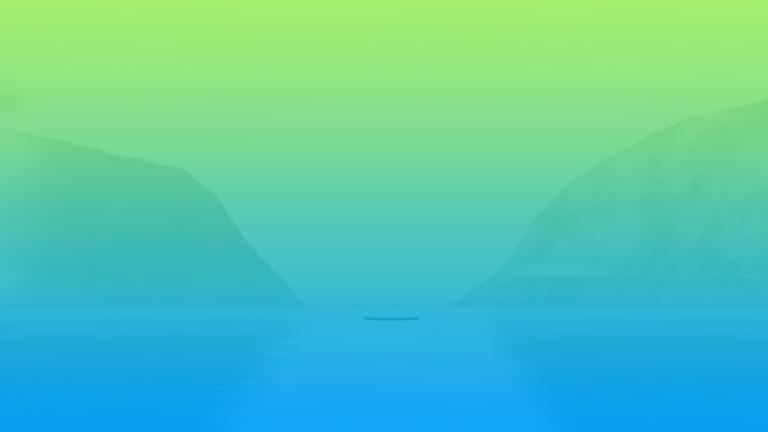
Reproduce this background procedurally as a WebGL 1 fragment shader.

```glsl
precision highp float;
uniform vec2 u_resolution;

const float SHORE = 0.292;

float hash(vec2 p) {
  vec3 q = fract(vec3(p.xyx) * 0.1031);
  q += dot(q, q.yzx + 33.33);
  return fract((q.x + q.y) * q.z);
}

float noise(vec2 p) {
  vec2 i = floor(p);
  vec2 f = fract(p);
  f = f * f * (3.0 - 2.0 * f);
  return mix(mix(hash(i), hash(i + vec2(1.0, 0.0)), f.x),
             mix(hash(i + vec2(0.0, 1.0)), hash(i + 1.0), f.x), f.y);
}

float fbm(vec2 p) {
  float sum = 0.0;
  float amplitude = 0.5;
  for (int i = 0; i < 4; i++) {
    sum += amplitude * noise(p);
    p = p * 2.03 + 7.1;
    amplitude *= 0.5;
  }
  return sum;
}

// Continues a height profile to the next corner
float slopeTo(float height, float x, vec2 a, vec2 b) {
  return x < a.x ? height : mix(a.y, b.y, clamp((x - a.x) / (b.x - a.x), 0.0, 1.0));
}

float below(float y, float edge, float blur) {
  return 1.0 - smoothstep(edge - blur, edge + blur, y);
}

float glow(vec2 p, vec2 center, vec2 radius) {
  vec2 d = (p - center) / radius;
  return exp(-dot(d, d));
}

float leftRidge(float x) {
  float h = slopeTo(0.71, x, vec2(0.0, 0.71), vec2(0.13, 0.653));
  h = slopeTo(h, x, vec2(0.13, 0.653), vec2(0.24, 0.607));
  h = slopeTo(h, x, vec2(0.24, 0.607), vec2(0.28, 0.549));
  h = slopeTo(h, x, vec2(0.28, 0.549), vec2(0.325, 0.433));
  return slopeTo(h, x, vec2(0.325, 0.433), vec2(0.402, 0.288));
}

float rightRidge(float x) {
  float h = slopeTo(0.288, x, vec2(0.58, 0.288), vec2(0.651, 0.375));
  h = slopeTo(h, x, vec2(0.651, 0.375), vec2(0.69, 0.479));
  h = slopeTo(h, x, vec2(0.69, 0.479), vec2(0.729, 0.56));
  h = slopeTo(h, x, vec2(0.729, 0.56), vec2(0.794, 0.641));
  h = slopeTo(h, x, vec2(0.794, 0.641), vec2(0.885, 0.722));
  return slopeTo(h, x, vec2(0.885, 0.722), vec2(1.0, 0.773));
}

vec3 verticalGradient(float y) {
  vec3 c = mix(vec3(0.08, 0.65, 0.97), vec3(0.18, 0.71, 0.87), smoothstep(0.0, 0.28, y));
  c = mix(c, vec3(0.24, 0.735, 0.81), clamp((y - 0.26) / 0.07, 0.0, 1.0));
  c = mix(c, vec3(0.34, 0.79, 0.71), clamp((y - 0.33) / 0.17, 0.0, 1.0));
  c = mix(c, vec3(0.48, 0.855, 0.585), clamp((y - 0.5) / 0.167, 0.0, 1.0));
  c = mix(c, vec3(0.58, 0.91, 0.485), clamp((y - 0.667) / 0.183, 0.0, 1.0));
  return mix(c, vec3(0.64, 0.945, 0.43), clamp((y - 0.85) / 0.15, 0.0, 1.0));
}

float boat(vec2 p, float blur) {
  float x = (p.x - 0.509) / 0.035;
  float bottom = 0.258 + 0.002 * x * x;
  float top = 0.264 + 0.005 * pow(abs(x), 6.0);
  float hull = below(p.y, top, blur) * (1.0 - below(p.y, bottom, blur));
  return hull * (1.0 - smoothstep(0.95, 1.05, abs(x)));
}

void main() {
  vec2 p = gl_FragCoord.xy / u_resolution;
  vec2 wide = vec2(p.x * 1.778, p.y);
  float blur = max(0.003, 1.0 / u_resolution.y);
  float land = smoothstep(SHORE - 0.006, SHORE + 0.006, p.y);
  float rough = 0.012 * (fbm(wide * 35.0) - 0.5);
  float rock = fbm(vec2(wide.x - wide.y * 0.6, wide.y * 0.6 + wide.x * 0.3) * 22.0) - 0.47;

  // Misty cliffs on both sides
  float leftCliff = below(p.y, leftRidge(p.x) + rough, blur + 0.002);
  float rightCliff = below(p.y, rightRidge(p.x) + rough, blur + 0.002);
  float haze = mix(0.65, 1.0, smoothstep(SHORE, 0.4, p.y));
  float shade = leftCliff * (0.048 + 0.012 * rock) * smoothstep(-0.08, 0.12, p.x);
  shade += rightCliff * (0.03 + 0.045 * rock);
  float foot = slopeTo(0.288, p.x, vec2(0.58, 0.288), vec2(0.67, 0.355));
  shade += 0.014 * below(p.y, foot + rough, 0.004) * smoothstep(0.58, 0.62, p.x);
  shade *= land * haze;

  // Clouds and pale mist
  shade += 0.025 * glow(p, vec2(0.0, 0.765), vec2(0.035, 0.03));
  shade -= 0.02 * glow(p, vec2(0.02, 0.65), vec2(0.025, 0.06));
  shade -= 0.025 * glow(p, vec2(0.725, 0.376), vec2(0.05, 0.012));
  shade -= 0.016 * glow(p, vec2(0.0, 0.35), vec2(0.035, 0.03));
  shade += 0.012 * (fbm(wide * vec2(3.0, 7.0)) - 0.47) * smoothstep(0.6, 0.9, p.y);

  // Cliff reflections and ripples
  float ripple = noise(wide * vec2(12.0, 160.0)) - 0.5;
  float edge = ripple * 0.025;
  float leftWater = below(p.x, mix(0.28, 0.39, p.y / SHORE) + edge, 0.045);
  float rightWater = 1.0 - below(p.x, mix(0.73, 0.63, p.y / SHORE) + edge, 0.035);
  float depth = 1.0 - smoothstep(0.18, SHORE, p.y);
  shade += (1.0 - land) * ((leftWater + rightWater) * mix(0.012, 0.042, depth) + ripple * 0.006);
  shade += 0.014 * glow(p, vec2(p.x, SHORE), vec2(1.0, 0.005));
  shade += 0.085 * boat(p, blur * 0.7);

  gl_FragColor = vec4(verticalGradient(p.y) - shade * vec3(1.1, 0.85, 1.0), 1.0);
}
```
